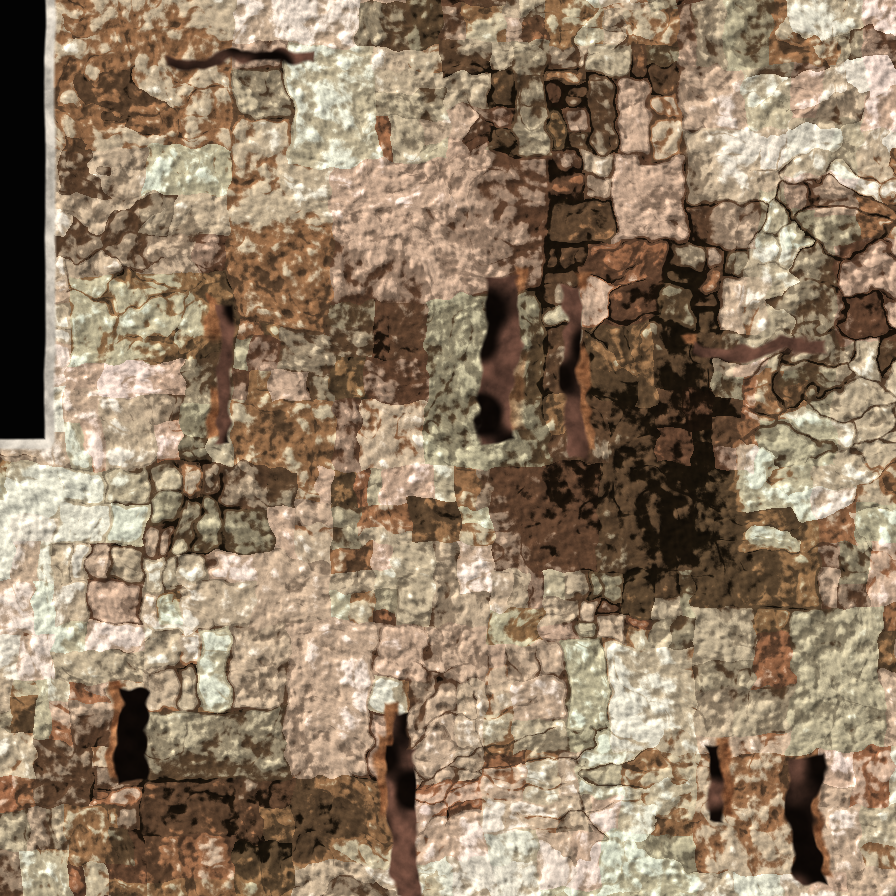
A WebGL 2 fragment shader for this texture:

```glsl
#version 300 es
precision highp float;
// Weathered patchwork masonry: a random recursive split gives the blocks, and
// noise sets their tone on a stone palette. Cell-noise rubble, cracks, dark
// slots with rusty timber and a fine lit grain are layered over them.
uniform vec2 u_resolution;
out vec4 fragColor;

float hash(vec2 p) {
  return fract(sin(dot(p, vec2(127.1, 311.7))) * 43758.5453);
}

vec2 hash2(vec2 p) {
  return vec2(hash(p), hash(p + 19.7));
}

float noise(vec2 p) {
  vec2 i = floor(p), f = fract(p);
  f = f * f * (3.0 - 2.0 * f);
  return mix(mix(hash(i), hash(i + vec2(1, 0)), f.x),
             mix(hash(i + vec2(0, 1)), hash(i + 1.0), f.x), f.y);
}

float fbm(vec2 p) {
  float sum = 0.0, amp = 0.5;
  for (int i = 0; i < 5; i++) {
    sum += amp * noise(p);
    p = mat2(1.6, 1.2, -1.2, 1.6) * p + 7.3;
    amp *= 0.5;
  }
  return sum / 0.97;
}

float box(vec2 p, vec2 halfSize) {
  vec2 q = abs(p) - halfSize;
  return length(max(q, 0.0)) + min(max(q.x, q.y), 0.0);
}

// Splits the wall into uneven rectangles; returns depth inside the block.
float blocks(vec2 p, out vec2 id) {
  vec2 lo = vec2(-0.1), hi = vec2(1.1);
  id = vec2(3.0, 7.0);
  for (int i = 0; i < 10; i++) {
    if (i > 5 && hash(id + 4.4) < 0.2) break;
    vec2 size = hi - lo;
    vec2 cut = mix(lo, hi, mix(0.3, 0.7, hash(id + 2.7)));
    bool upright = size.x * mix(0.6, 1.5, hash(id + 5.1)) > size.y;
    bool first = upright ? p.x < cut.x : p.y < cut.y;
    if (upright) { if (first) hi.x = cut.x; else lo.x = cut.x; }
    else { if (first) hi.y = cut.y; else lo.y = cut.y; }
    id = hash2(id + (first ? 1.3 : 8.9)) * 50.0;
  }
  return 0.008 - box(p - 0.5 * (lo + hi), 0.5 * (hi - lo) - 0.008);
}

// Rounded rubble: x is the gap distance, y a random value per stone.
vec2 rubble(vec2 p) {
  vec2 cell = floor(p);
  float near = 9.0, next = 9.0, id = 0.0;
  for (int y = -1; y <= 1; y++)
    for (int x = -1; x <= 1; x++) {
      vec2 c = cell + vec2(x, y);
      float d = length(c + 0.1 + 0.8 * hash2(c) - p);
      if (d < near) { next = near; near = d; id = hash(c + 3.1); }
      else next = min(next, d);
    }
  return vec2(next - near, id);
}

// Palette from dark to pale; warm turns the middle tones to brick.
vec3 stone(float tone, float warm) {
  vec3 c = mix(vec3(0.10, 0.07, 0.04), vec3(0.34, 0.25, 0.18), smoothstep(0.0, 0.14, tone));
  c = mix(c, mix(vec3(0.55, 0.48, 0.40), vec3(0.56, 0.40, 0.28), warm), smoothstep(0.28, 0.40, tone));
  c = mix(c, vec3(0.74, 0.66, 0.56), smoothstep(0.46, 0.58, tone));
  return mix(c, vec3(0.89, 0.85, 0.79), smoothstep(0.70, 0.86, tone));
}

void main() {
  vec2 uv = gl_FragCoord.xy / u_resolution.y;
  vec2 warp = vec2(fbm(uv * 11.0), fbm(uv * 11.0 + 31.0)) - 0.5;
  vec2 fine = vec2(noise(uv * 70.0), noise(uv * 70.0 + 9.0)) - 0.5;
  vec2 p = uv + 0.03 * warp + 0.009 * fine;

  // Block tones within broad pale, brown and shadowed regions
  vec2 id;
  float depth = blocks(p, id);
  vec2 grainAt = uv * 75.0 + 1.5 * warp;
  float grain = fbm(grainAt);
  float tone = 0.66 + 1.3 * (fbm(uv * 3.5 + 2.0) - 0.5) + 0.42 * (hash(id) - 0.5);
  tone -= 0.30 * exp(-pow((p.x - 0.77) / 0.07, 2.0)) * smoothstep(0.3, 0.42, p.y);
  float lowLeft = smoothstep(0.32, 0.18, p.y + 0.4 * p.x);
  tone -= 0.32 * lowLeft;
  float warm = step(0.72 - 0.4 * lowLeft, hash(id + 6.2));

  // Rubble down the right side and in scattered pockets
  vec2 pebble = rubble(p * vec2(17.0, 27.0) + 1.5 * warp);
  float loose = smoothstep(0.82, 0.85, p.x) * smoothstep(0.36, 0.4, p.y);
  loose = max(loose, 0.7 * smoothstep(0.58, 0.66, fbm(uv * 6.0 + 40.0)));
  tone = mix(tone, 0.2 + 0.8 * pebble.y, loose * 0.8);
  float joint = mix(smoothstep(0.005, 0.0, depth), smoothstep(0.16, 0.02, pebble.x), loose);
  tone -= joint * mix(0.04, 0.36, smoothstep(0.4, 0.75, noise(uv * 9.0)));

  // Pitted grain, hairline cracks and light from the upper left
  float crack = smoothstep(0.09, 0.0, abs(noise(uv * 44.0 + 3.0 * warp) - 0.5));
  float relief = grain - fbm(grainAt + vec2(-0.22, 0.22));
  float speckle = noise(uv * 170.0) - 0.5;
  tone += 0.62 * (grain - 0.5) + 0.12 * speckle - 0.10 * crack;
  vec3 color = stone(tone, warm);
  vec3 tint = mix(vec3(0.96, 1.02, 0.98), vec3(1.04, 0.97, 0.97), hash(id + 3.3));
  color *= tint * (1.0 + 1.3 * relief + 0.15 * speckle);

  // Dark slots, some with a rusty timber along one side
  for (int i = 0; i < 10; i++) {
    vec2 seed = vec2(float(i), 5.0);
    vec2 size = vec2(mix(0.006, 0.018, hash(seed)), mix(0.03, 0.10, hash(seed + 2.0)));
    if (i % 4 == 3) size = size.yx * vec2(1.0, 0.5);
    vec2 q = p + 0.012 * warp.yx - mix(vec2(0.1, 0.08), vec2(0.95), hash2(seed + 8.0));
    float side = hash(seed + 4.0) < 0.5 ? -1.0 : 1.0;
    float timber = box(q - vec2(side * (size.x + 0.004), 0.01), vec2(0.006, size.y));
    vec3 rust = mix(vec3(0.34, 0.18, 0.10), vec3(0.74, 0.53, 0.36), grain);
    float worn = smoothstep(0.3, 0.5, noise(uv * 17.0 + 3.0));
    color = mix(color, rust * (1.0 + relief), worn * smoothstep(0.003, -0.002, timber));
    vec3 hollow = mix(vec3(0.05, 0.03, 0.02), vec3(0.38, 0.26, 0.21), smoothstep(0.35, 0.65, noise(uv * 26.0)));
    color = mix(color, hollow * (0.5 + grain), smoothstep(0.003, -0.002, box(q, size)));
  }

  // Open black void with a pale worn jamb
  float opening = box(uv + 0.006 * warp - vec2(0.0, 0.8), vec2(0.05, 0.29));
  color = mix(color, vec3(0.86, 0.82, 0.76) * (0.6 + 0.7 * grain), smoothstep(0.014, 0.009, opening));
  color = mix(color, vec3(0.01), smoothstep(0.002, -0.002, opening));
  fragColor = vec4(clamp(color, 0.0, 1.0), 1.0);
}
```
